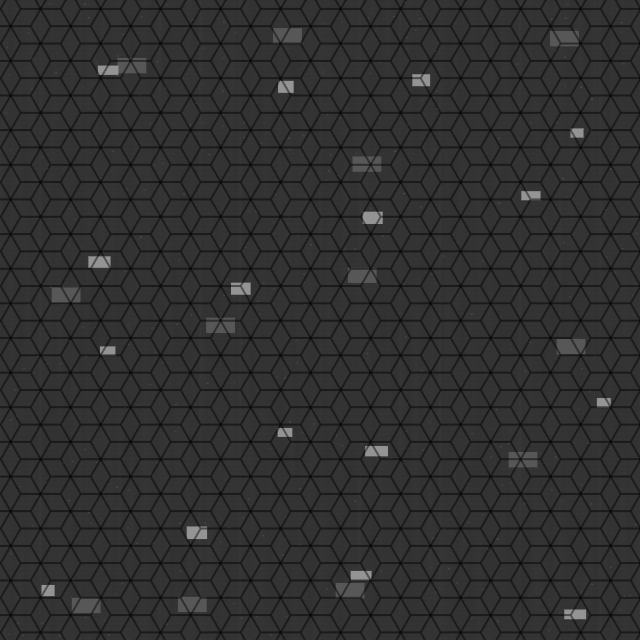
Write a three.js fragment shader that draws this pattern.

```glsl
// Dark rhombic block lattice with scattered grey plates, specks and faint brushed streaks.
varying vec2 vUv;

const float EDGE = 0.03125;                    // rhombus side
const vec2 ORIGIN = vec2(0.0167, 0.0389);      // position of one six-way node
const float LINE_HALF = 0.0016;
const float SOFT = 0.0009;                     // edge smoothing
const float LINE_DARK = 0.47;
const float NODE_DARK = 0.76;
const float NODE_RADIUS = 0.0030;
const float JOINT_RADIUS = 0.0020;
const float BEAD_COUNT = 222.0;                // beads along slanted lines, per canvas
const float BEAD_DEPTH = 0.12;

const float BASE = 0.20;
const float DIM_PLATE = 0.34;
const float BRIGHT_PLATE = 0.58;
const vec2 DIM_GRID = vec2(4.0, 3.0);
const vec2 BRIGHT_GRID = vec2(4.0, 4.0);
const vec2 DIM_HALF = vec2(0.0225, 0.0120);
const vec2 BRIGHT_MIN = vec2(0.0100, 0.0068);
const vec2 BRIGHT_MAX = vec2(0.0185, 0.0100);

const float SPECK_GRID = 48.0;
const float SPECK_CHANCE = 0.16;
const float SPECK_GAIN = 0.09;
const float STRIPE_COUNT = 16.0;
const float STRIPE_GAIN = 0.018;
const float ROW_COUNT = 128.0;
const float ROW_GAIN = 0.003;
const float STREAK_GAIN = 0.012;
const float TAU = 6.28318;

vec2 hash2(vec2 p) {
  vec3 h = fract(vec3(p.xyx) * vec3(0.1031, 0.1030, 0.0973));
  h += dot(h, h.yzx + 33.33);
  return fract((h.xx + h.yz) * h.zy);
}

float cornerSlope(vec2 cell, vec2 offset) {
  float angle = TAU * hash2(cell).x;
  return dot(vec2(cos(angle), sin(angle)), offset);
}

float gradientNoise(vec2 p) {
  vec2 i = floor(p), f = fract(p);
  vec2 u = f * f * f * (f * (f * 6.0 - 15.0) + 10.0);
  vec2 e = vec2(1.0, 0.0);
  return mix(mix(cornerSlope(i, f), cornerSlope(i + e, f - e), u.x),
             mix(cornerSlope(i + e.yx, f - e.yx), cornerSlope(i + e.xx, f - e.xx), u.x), u.y);
}

float inside(float d) {
  return 1.0 - smoothstep(-SOFT, SOFT, d);
}

float box(vec2 p, vec2 halfSize) {
  vec2 d = abs(p) - halfSize;
  return inside(max(d.x, d.y));
}

// One jittered plate per grid cell, kept clear of the cell border.
float plates(vec2 uv, vec2 grid, float seed, vec2 minHalf, vec2 maxHalf) {
  vec2 cell = floor(uv * grid);
  vec2 center = (cell + mix(vec2(0.14), vec2(0.86), hash2(cell + seed))) / grid;
  vec2 halfSize = mix(minHalf, maxHalf, hash2(cell + seed + 17.0));
  return box(uv - center, halfSize);
}

float specks(vec2 uv) {
  vec2 cell = floor(uv * SPECK_GRID);
  vec2 center = (cell + mix(vec2(0.15), vec2(0.85), hash2(cell + 51.0))) / SPECK_GRID;
  vec2 pick = hash2(cell + 83.0);
  return step(pick.x, SPECK_CHANCE) * mix(0.4, 1.0, pick.y) * box(uv - center, vec2(0.0015, 0.0010));
}

// Offset from the nearest six-way node.
vec2 nodeOffset(vec2 p) {
  vec2 period = EDGE * vec2(3.0, sqrt(3.0));
  vec2 a = mod(p + 0.5 * period, period) - 0.5 * period;
  vec2 b = mod(p, period) - 0.5 * period;
  return dot(a, a) < dot(b, b) ? a : b;
}

// Darkening from the six spokes of each node and their joints.
float lattice(vec2 uv) {
  vec2 q = abs(nodeOffset(uv - ORIGIN));
  vec2 diagonal = vec2(0.5, 0.866);
  float slanted = inside(abs(q.x * diagonal.y - q.y * diagonal.x) - LINE_HALF);
  slanted *= 1.0 - BEAD_DEPTH * (0.5 + 0.5 * sin(TAU * BEAD_COUNT * uv.y));
  float line = max(slanted, inside(q.y - LINE_HALF));
  float jointDistance = min(length(q - vec2(EDGE, 0.0)), length(q - EDGE * diagonal));
  float node = max(inside(length(q) - NODE_RADIUS), 0.7 * inside(jointDistance - JOINT_RADIUS));
  return max(line * LINE_DARK, node * NODE_DARK);
}

void main() {
  // Brushed ground
  float shade = BASE + STREAK_GAIN * gradientNoise(vUv * vec2(90.0, 5.0));
  shade += ROW_GAIN * sin(TAU * ROW_COUNT * vUv.y);
  float stripe = floor(vUv.x * STRIPE_COUNT + 0.5);
  float stripeDistance = abs(vUv.x - stripe / STRIPE_COUNT);
  shade += STRIPE_GAIN * hash2(vec2(stripe, 7.0)).x * inside(stripeDistance - 0.001);
  shade += SPECK_GAIN * specks(vUv);

  // Plates under the lattice
  shade = mix(shade, DIM_PLATE, plates(vUv, DIM_GRID, 5.0, DIM_HALF, DIM_HALF));
  shade = mix(shade, BRIGHT_PLATE, plates(vUv, BRIGHT_GRID, 29.0, BRIGHT_MIN, BRIGHT_MAX));

  shade *= 1.0 - lattice(vUv);
  gl_FragColor = vec4(vec3(shade), 1.0);
}
```
